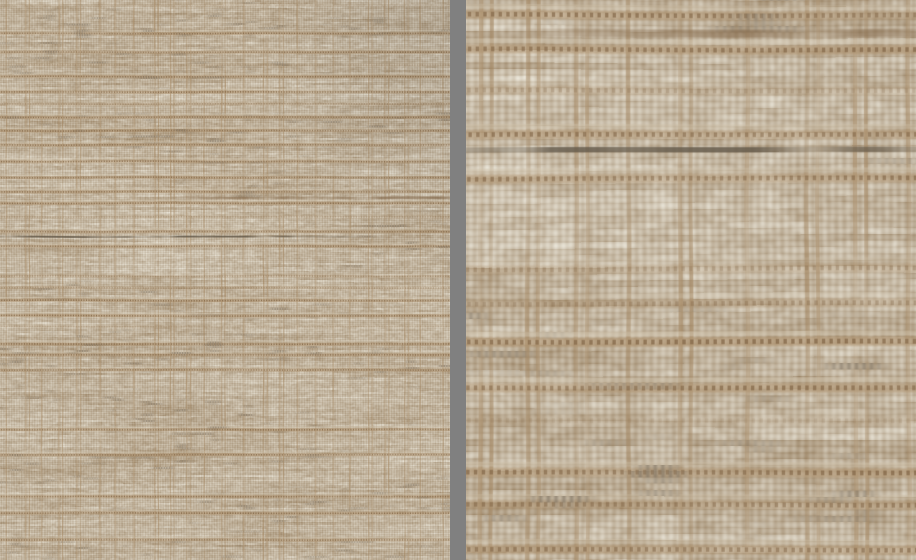
Left, the full canvas; right, a detail of the centre.
Reproduce this texture procedurally as a Shadertoy shader.

```glsl
const float TAU = 6.2832;

float hash(vec2 p) {
    vec3 q = fract(p.xyx * 0.1031);
    q += dot(q, q.yzx + 33.33);
    return fract((q.x + q.y) * q.z);
}

float cornerSlope(vec2 cell, vec2 offset) {
    float angle = TAU * hash(cell);
    return dot(vec2(cos(angle), sin(angle)), offset);
}

float gradientNoise(vec2 p) {
    vec2 i = floor(p), f = fract(p);
    vec2 u = f * f * f * (f * (f * 6.0 - 15.0) + 10.0);
    vec2 e = vec2(1.0, 0.0);
    return mix(mix(cornerSlope(i, f), cornerSlope(i + e, f - e), u.x),
               mix(cornerSlope(i + e.yx, f - e.yx), cornerSlope(i + 1.0, f - 1.0), u.x), u.y);
}

// Soft-edged line of a given half width
float line(float d, float halfWidth) {
    return 1.0 - smoothstep(halfWidth * 0.6, halfWidth * 1.4, abs(d));
}

vec3 weave(vec2 p) {
    // Hand-woven rows wander slightly
    p.y += 0.0016 * gradientNoise(p * vec2(5.0, 8.0));
    p.x += 0.0014 * gradientNoise(p * vec2(9.0, 12.0) + 70.0);
    float row = floor(p.y * 264.0);
    float knot = cos(TAU * p.x * 218.0);

    // Wool tone: broad bands, long yarn streaks, short fibres, knots
    float band = gradientNoise(p * vec2(1.7, 15.0) + 11.0);
    float tone = 0.73 + 0.28 * band;
    tone += 0.42 * gradientNoise(vec2(p.x * 5.0, row * 0.73));
    tone += 0.36 * gradientNoise(vec2(p.x * 48.0, row * 0.61 + 30.0));
    tone += 0.24 * gradientNoise(p * vec2(190.0, 230.0));
    tone += 0.12 * knot + 0.22 * (sin(0.5 * TAU * fract(p.y * 264.0)) - 0.64);
    vec3 color = mix(vec3(0.59, 0.50, 0.38), vec3(0.81, 0.77, 0.70), tone);

    // Thin tan warp lines, some doubled
    float column = floor(p.x * 31.0);
    float warpX = fract(p.x * 31.0) - mix(0.25, 0.6, hash(vec2(column, 5.0)));
    float warp = line(warpX, 0.04);
    warp = max(warp, line(warpX - 0.2, 0.035) * step(0.55, hash(vec2(column, 8.0))));
    float warpWear = 0.5 + 0.7 * gradientNoise(vec2(column * 3.7, p.y * 11.0));
    color = mix(color, vec3(0.65, 0.54, 0.40), 0.75 * warp * clamp(warpWear, 0.15, 0.9));

    // Raised stripes at irregular heights, with stitched dashes and a pale upper edge
    float slot = floor(p.y * 40.0);
    float stripeY = (fract(p.y * 40.0) - mix(0.25, 0.68, hash(vec2(slot, 21.0)))) / 40.0;
    float strength = smoothstep(0.12, 0.5, hash(vec2(slot, 34.0)));
    strength *= clamp(0.85 + 0.6 * gradientNoise(vec2(p.x * 4.0, slot * 2.3)), 0.3, 1.0);
    color = mix(color, vec3(0.68, 0.57, 0.43), 0.6 * strength * line(stripeY, 0.0028));
    color = mix(color, vec3(0.82, 0.77, 0.68), 0.45 * strength * line(stripeY - 0.0048, 0.0014));
    float dash = smoothstep(-0.3, 0.7, cos(TAU * p.x * 218.0 + 3.0 * hash(vec2(slot, 2.0))));
    color = mix(color, vec3(0.49, 0.38, 0.26), 0.65 * strength * dash * line(stripeY, 0.0014));

    // Grey-brown flecks gathered in the darker bands
    float fleck = smoothstep(0.22, 0.5, gradientNoise(vec2(p.x * 17.0, row * 0.57 + 90.0)));
    fleck *= smoothstep(0.15, -0.25, band) * (0.6 + 0.4 * knot);
    color = mix(color, vec3(0.50, 0.45, 0.38), 0.65 * fleck);

    // Two dark threads that fade along their length
    float fray = clamp(0.65 + 1.1 * gradientNoise(vec2(p.x * 24.0, 3.5)), 0.1, 1.0);
    float grey = line(p.y - 0.577, 0.0016) * smoothstep(0.72, 0.5, p.x);
    float brown = line(p.y - 0.647, 0.0024) * smoothstep(0.2, 0.5, p.x);
    color = mix(color, vec3(0.38, 0.34, 0.28), 0.8 * grey * fray);
    return mix(color, vec3(0.50, 0.39, 0.27), 0.6 * brown * fray);
}

void mainImage(out vec4 fragColor, in vec2 fragCoord) {
    // Four samples per pixel keep the fine weave smooth
    vec3 color = vec3(0.0);
    for (int i = 0; i < 4; i++) {
        vec2 shift = vec2(i & 1, i >> 1) * 0.5 - 0.25;
        color += 0.25 * weave((fragCoord + shift) / iResolution.y);
    }
    // Light falls off toward the upper right
    vec2 uv = fragCoord / iResolution.xy;
    color *= 1.01 - 0.07 * smoothstep(0.5, 1.0, uv.x) * smoothstep(0.4, 1.0, uv.y);
    fragColor = vec4(color, 1.0);
}
```
